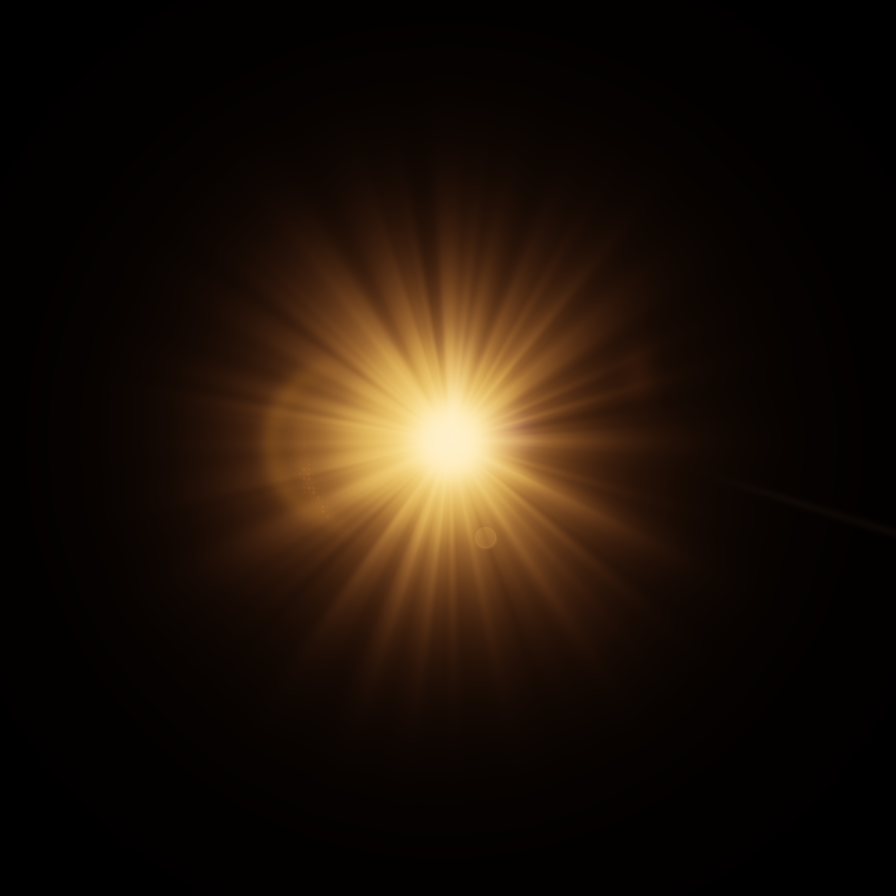
This background is drawn by a Shadertoy shader. Its source:

```glsl
// A warm golden star burst with fine rays, a lens ring and faint flare ghosts on black.
#define CENTER vec2(0.503, 0.508)
#define GLOW_GAIN vec3(5.9, 4.3, 1.9)
#define GLOW_FALLOFF vec3(16.2, 17.8, 17.0)
#define HAZE_COLOR vec3(0.125, 0.066, 0.026)
#define BASE_COLOR vec3(0.014, 0.004, 0.001)
#define WHITE_POINT vec3(1.0, 0.94, 0.80)
#define RING_COLOR vec3(0.15, 0.09, 0.015)
#define RAY_CONTRAST 0.50
#define BEAM_CONTRAST 0.65
#define CORE_RADIUS 0.034

const float TAU = 6.2831853;

float hash(float n) {
    return fract(sin(n * 127.1) * 43758.5453);
}

float hash2(vec2 p) {
    return fract(sin(dot(p, vec2(127.1, 311.7))) * 43758.5453);
}

// Smooth noise around the circle, without a seam
float angularNoise(float turn, float count, float seed) {
    float x = fract(turn) * count;
    float i = floor(x), f = fract(x);
    f = f * f * (3.0 - 2.0 * f);
    return mix(hash(i + seed), hash(mod(i + 1.0, count) + seed), f);
}

// Soft angular bump around a direction in degrees
float lobe(float angle, float degrees, float width) {
    return exp(2.0 * (cos(angle - radians(degrees)) - 1.0) / (width * width));
}

float band(float x, float width) {
    return exp(-x * x / (width * width));
}

// Reach of the rays: layered noise plus the main beams and gaps
float rayReach(float angle) {
    float rays = 0.0, weight = 0.40, count = 37.0;
    for (int i = 0; i < 3; i++) {
        rays += weight * (angularNoise(angle / TAU, count, 40.0 * float(i) + 7.0) - 0.5);
        weight *= 0.75;
        count = floor(count * 1.9);
    }
    float beams = 0.12 * lobe(angle, 90.0, 0.08)
                + 0.20 * lobe(angle, 171.0, 0.13)
                + 0.18 * lobe(angle, 136.0, 0.16)
                + 0.24 * lobe(angle, -24.0, 0.12)
                + 0.10 * lobe(angle, -62.0, 0.20)
                + 0.08 * lobe(angle, 52.0, 0.15);
    float gaps = 0.16 * lobe(angle, 8.0, 0.26) + 0.14 * lobe(angle, 156.0, 0.10);
    return RAY_CONTRAST * rays + BEAM_CONTRAST * (beams - gaps);
}

// Left lens ring and the speckled arc inside it
vec3 lensRing(vec2 uv) {
    vec2 q = uv - vec2(0.390, 0.505);
    float leftSide = smoothstep(0.02, -0.07, q.x);
    float d = length(q) - 0.088;
    vec3 ring = RING_COLOR * band(d, 0.013) * leftSide;
    ring += 0.5 * RING_COLOR * smoothstep(0.012, -0.03, d) * leftSide;

    vec2 s = uv - vec2(0.449, 0.499);
    float lowerLeft = lobe(atan(s.y, s.x), 205.0, 0.5);
    float arc = band(length(s) - 0.112, 0.008) * lowerLeft;
    vec2 cell = uv * 190.0;
    float spot = smoothstep(0.45, 0.1, length(fract(cell) - 0.5)) * step(0.6, hash2(floor(cell)));
    return ring + vec3(0.22, 0.10, 0.03) * arc * (0.4 + 0.6 * spot);
}

// Small disc, soft blob and thin streak
vec3 ghosts(vec2 uv, float pixel) {
    vec2 q = uv - vec2(0.542, 0.400);
    float d = length(q) - 0.012;
    float rim = band(d, 0.0018) * smoothstep(0.006, -0.010, q.y - 0.3 * q.x);
    vec3 light = vec3(0.17, 0.12, 0.05) * (smoothstep(pixel, -pixel, d) + 0.5 * rim);

    vec2 b = (uv - vec2(0.712, 0.583)) / vec2(0.018, 0.030);
    light += vec3(0.07, 0.030, 0.012) * exp(-dot(b, b));

    float streakY = 0.473 - 0.31 * (uv.x - 0.78);
    float along = smoothstep(0.76, 0.90, uv.x);
    return light + vec3(0.038, 0.026, 0.020) * along * band(uv.y - streakY, 0.005);
}

void mainImage(out vec4 fragColor, in vec2 fragCoord) {
    vec2 uv = fragCoord / iResolution.xy;
    float pixel = 1.0 / min(iResolution.x, iResolution.y);
    vec2 p = uv - CENTER;
    float r = length(p);
    float angle = atan(p.y, p.x + 1e-6);

    // Main glow, shifted a little left and stretched along the rays
    float glowR = length(p + vec2(0.018, 0.0) * smoothstep(0.0, 0.12, r));
    float reach = rayReach(angle) * smoothstep(0.01, 0.10, r) * smoothstep(0.50, 0.12, r);
    glowR /= max(1.0 + reach, 0.4);
    vec3 light = GLOW_GAIN * exp(-GLOW_FALLOFF * glowR);
    light += vec3(0.20, 0.18, 0.03) * smoothstep(0.125, 0.07, glowR);

    // White core with a short upward flare
    light += 2.6 * band(r / (1.0 + 1.2 * reach), CORE_RADIUS);
    light += vec3(0.7, 0.6, 0.6) * lobe(angle, 84.0, 0.22) * band(r, 0.075);
    light += vec3(0.0, 0.0, 0.22) * band(length(p - vec2(0.062, 0.008)), 0.028);

    // Wide haze and flare parts
    light += HAZE_COLOR * band(r, 0.25) + BASE_COLOR * band(r, 0.55);
    light += lensRing(uv) + ghosts(uv, pixel);

    vec3 color = WHITE_POINT * (1.0 - exp(-light));
    fragColor = vec4(clamp(color, 0.0, 1.0), 1.0);
}
```
